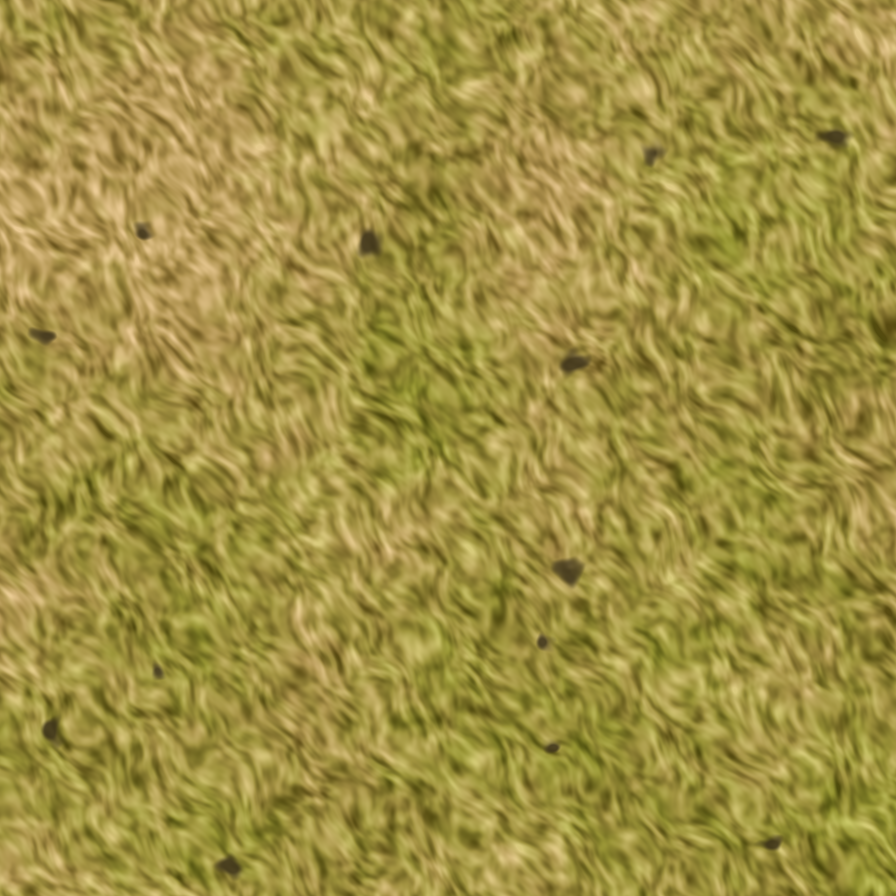
This texture is drawn by a Shadertoy shader. Its source:

```glsl
const vec3 DRY_DARK    = vec3(0.43, 0.35, 0.12);
const vec3 DRY_MID     = vec3(0.68, 0.58, 0.30);
const vec3 DRY_LIGHT   = vec3(0.87, 0.76, 0.52);
const vec3 GREEN_DARK  = vec3(0.36, 0.35, 0.08);
const vec3 GREEN_MID   = vec3(0.60, 0.58, 0.21);
const vec3 GREEN_LIGHT = vec3(0.78, 0.76, 0.40);
const vec3 SOIL        = vec3(0.23, 0.19, 0.10);

const vec2  BLADE_FREQ   = vec2(38.0, 84.0);  // along, across
const vec2  FIBRE_FREQ   = vec2(72.0, 150.0);
const float SHALLOW_LEAN = -0.72;
const float STEEP_LEAN   = -1.22;
const float BLADE_GAIN   = 1.65;
const float FIBRE_GAIN   = 0.60;
const float CLUMP_GAIN   = 0.65;
const float BROAD_GAIN   = 0.40;
const float DRY_SHARE    = 0.57;
const float HOLE_GRID    = 9.0;
const float HOLE_CHANCE  = 0.13;

float hash(vec2 p) {
    return fract(sin(dot(p, vec2(127.1, 311.7))) * 43758.5453);
}

float cornerSlope(vec2 cell, vec2 offset) {
    float a = 6.28318 * hash(cell);
    return dot(vec2(cos(a), sin(a)), offset);
}

// Gradient noise, centred on zero
float noise(vec2 p) {
    vec2 i = floor(p), f = fract(p);
    vec2 u = f * f * f * (f * (f * 6.0 - 15.0) + 10.0);
    vec2 e = vec2(0.0, 1.0);
    return mix(mix(cornerSlope(i, f), cornerSlope(i + e.yx, f - e.yx), u.x),
               mix(cornerSlope(i + e.xy, f - e.xy), cornerSlope(i + e.yy, f - e.yy), u.x), u.y);
}

float fbm(vec2 p) {
    float sum = 0.0, gain = 1.0;
    for (int k = 0; k < 4; k++) {
        sum += gain * noise(p);
        p = p * 2.03 + 17.3;
        gain *= 0.6;
    }
    return sum;
}

vec2 rotate(vec2 p, float a) {
    float c = cos(a), s = sin(a);
    return vec2(c * p.x + s * p.y, c * p.y - s * p.x);
}

// Short soft streaks leaning along one angle
float blades(vec2 p, float lean) {
    vec2 q = rotate(p, lean);
    return BLADE_GAIN * noise(q * BLADE_FREQ + lean * 40.0)
         + FIBRE_GAIN * noise(q * FIBRE_FREQ + lean * 70.0);
}

// Sparse dark gaps between the tufts
float holes(vec2 p) {
    vec2 g = p * HOLE_GRID;
    vec2 cell = floor(g);
    vec2 centre = 0.25 + 0.5 * vec2(hash(cell + 31.7), hash(cell + 57.1));
    float radius = mix(0.07, 0.14, hash(cell + 83.9));
    float d = length(fract(g) - centre) + 0.09 * noise(p * 65.0);
    float present = step(hash(cell + 11.3), HOLE_CHANCE);
    return present * (1.0 - smoothstep(radius * 0.35, radius * 1.3, d));
}

vec3 ramp(vec3 dark, vec3 mid, vec3 light, float t) {
    return t < 0.0 ? mix(mid, dark, min(-t, 1.25)) : mix(mid, light, min(t, 1.2));
}

void mainImage(out vec4 fragColor, in vec2 fragCoord) {
    vec2 uv = fragCoord / iResolution.y;

    // Bend the blades gently
    vec2 bend = vec2(noise(uv * 17.0 + 3.1), noise(uv * 17.0 + 41.7));
    vec2 p = uv + 0.014 * bend;

    // Blend two leans, tuft by tuft
    float leanMix = smoothstep(-0.2, 0.2, noise(uv * 15.0 + 9.4));
    float tone = mix(blades(p, SHALLOW_LEAN), blades(p, STEEP_LEAN), leanMix);
    tone += CLUMP_GAIN * noise(rotate(p, -0.9) * vec2(19.0, 30.0) + 5.2);
    tone += BROAD_GAIN * noise(uv * 5.0 + 23.6);

    // Dry and green patches, drier toward the upper left
    float dry = DRY_SHARE + dot(uv - 0.5, vec2(-0.4, 0.4));
    dry += 0.85 * fbm(uv * 3.6 + 6.8);
    dry += 0.55 * noise(rotate(p, -0.95) * vec2(30.0, 52.0) + 71.2);
    dry = clamp(dry, -0.2, 1.15);
    tone += 0.25 * (dry - DRY_SHARE);

    vec3 color = mix(ramp(GREEN_DARK, GREEN_MID, GREEN_LIGHT, tone),
                     ramp(DRY_DARK, DRY_MID, DRY_LIGHT, tone), dry);
    color = mix(color, SOIL, 0.85 * holes(p));
    fragColor = vec4(clamp(color, 0.0, 1.0), 1.0);
}
```
